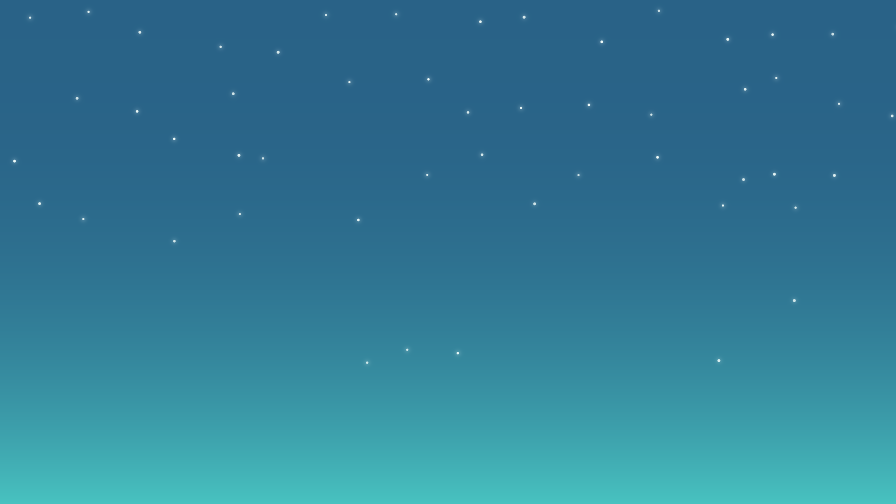
Write a WebGL 1 fragment shader that draws this background.

```glsl
precision highp float;
// Dusk sky fading from deep blue to teal, with small glowing stars thinning toward the horizon.

uniform vec2 u_resolution;

const vec3 ZENITH = vec3(0.161, 0.386, 0.530);
const vec3 HORIZON = vec3(0.282, 0.762, 0.753);
const vec3 STARLIGHT = vec3(0.94, 0.99, 0.98);
const float ROWS = 8.0;          // star cells per canvas height
const float FALLOFF = 2.83;      // how closely the teal hugs the horizon
const float STAR_RADIUS = 0.0029;
const float GLOW_RADIUS = 0.0065;

float hash(vec2 p, float seed) {
  return fract(sin(dot(p, vec2(127.1, 311.7)) + seed * 74.7) * 43758.5);
}

vec3 skyColor(float height) {
  return mix(ZENITH, HORIZON, pow(clamp(1.0 - height, 0.0, 1.0), FALLOFF));
}

// 0 inside a round gap in the star field, 1 outside it
float clearing(vec2 p, vec2 center, float radius) {
  return smoothstep(0.8 * radius, radius, length(p - center));
}

// Chance that a cell centered at p holds a star
float starDensity(vec2 p, float aspect) {
  float density = smoothstep(0.05, 0.95, p.y);
  density *= clearing(p, vec2(0.65 * aspect, 0.38), 0.22);
  density *= clearing(p, vec2(0.25 * aspect, 0.33), 0.22);
  return density;
}

// Returns a crisp core plus a faint halo
float star(float dist, float radius, float pixel) {
  float core = 1.0 - smoothstep(radius - 0.6 * pixel, radius + 0.6 * pixel, dist);
  float halo = 0.16 * exp(-dist * dist / (GLOW_RADIUS * GLOW_RADIUS));
  return max(core, halo);
}

// One jittered star per occupied cell, kept clear of the cell borders
float starField(vec2 p, float aspect, float pixel) {
  vec2 cell = floor(p * ROWS);
  vec2 jitter = vec2(hash(cell, 1.0), hash(cell, 2.0));
  vec2 position = (cell + mix(vec2(0.15), vec2(0.85), jitter)) / ROWS;
  float present = step(hash(cell, 3.0), starDensity((cell + 0.5) / ROWS, aspect));
  float size = mix(0.75, 1.05, hash(cell, 4.0));
  float brightness = mix(0.8, 1.0, hash(cell, 5.0));
  return present * brightness * star(length(p - position), STAR_RADIUS * size, pixel);
}

void main() {
  // Canvas units: height is 1, width is the aspect ratio
  vec2 p = gl_FragCoord.xy / u_resolution.y;
  float aspect = u_resolution.x / u_resolution.y;
  float pixel = 1.0 / u_resolution.y;

  vec3 color = skyColor(p.y);
  color = mix(color, STARLIGHT, starField(p, aspect, pixel));
  gl_FragColor = vec4(color, 1.0);
}
```
